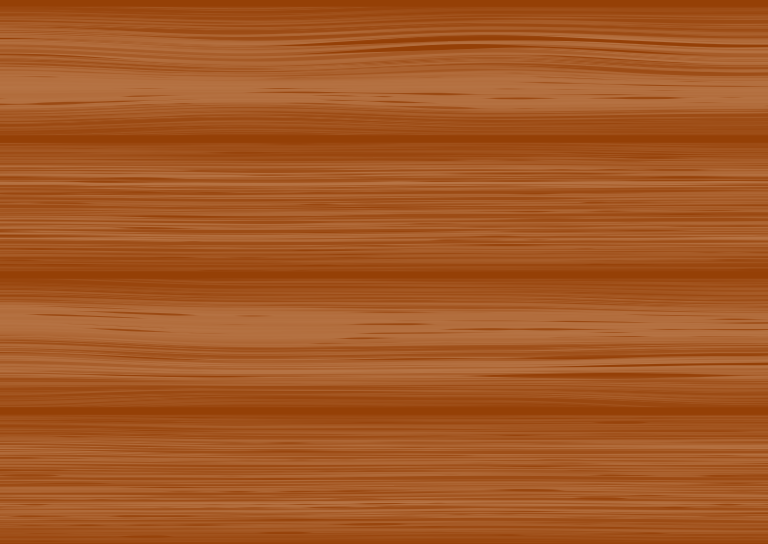
Give the GLSL for this texture, as a WebGL 2 fragment shader.

```glsl
#version 300 es
precision highp float;
// Four horizontal timber planks with tapered wood grain and dark grooves.

uniform vec2 u_resolution;
out vec4 fragColor;

const vec3 DARK_WOOD = vec3(0.585, 0.25, 0.025);
const vec3 LIGHT_WOOD = vec3(0.715, 0.455, 0.27);
const float PLANKS = 4.0;
const float PLANK_OFFSET = 0.022;   // first groove below the top edge, in planks
const float GROOVE_HALF = 0.027;    // half groove width, in planks
const float EDGE_SHADE = 0.42;
const float BASE_TONE = 0.30;       // 0 is light wood, 1 is dark wood
const float LINE_STRENGTH = 0.72;

float hash(vec2 p) {
    vec3 q = fract(p.xyx * vec3(0.1031, 0.1030, 0.0973));
    q += dot(q, q.yzx + 33.33);
    return fract((q.x + q.y) * q.z);
}

float noise(vec2 p) {
    vec2 i = floor(p), f = fract(p);
    f = f * f * (3.0 - 2.0 * f);
    return mix(mix(hash(i), hash(i + vec2(1, 0)), f.x),
               mix(hash(i + vec2(0, 1)), hash(i + vec2(1, 1)), f.x), f.y);
}

// Soft band around a centre
float band(float t, float centre, float halfWidth) {
    return 1.0 - smoothstep(0.6 * halfWidth, 1.5 * halfWidth, abs(t - centre));
}

// Tapered lines, box filtered over one pixel
float grain(vec2 p, float lines, float stretch, float threshold, float seed, float px) {
    float y = p.y * lines;
    float id = floor(y);
    float h = hash(vec2(id + 7.0, seed));
    float jitter = (hash(vec2(id + 31.0, seed + 5.0)) - 0.5) * 0.4;
    float f = fract(y) - 0.5 - jitter;
    float along = p.x * stretch * mix(0.6, 1.6, h) + h * 90.0;
    float n = mix(noise(vec2(along, seed * 3.7)), noise(vec2(along * 3.1, seed + 9.0)), 0.3);
    float w = 0.3 * smoothstep(threshold, 1.0, n);
    float pixel = lines * px;
    return (clamp(f + 0.5 * pixel, -w, w) - clamp(f - 0.5 * pixel, -w, w)) / pixel;
}

void main() {
    vec2 p = gl_FragCoord.xy / u_resolution.y;
    float px = PLANKS / u_resolution.y;
    float v = (1.0 - p.y) * PLANKS - PLANK_OFFSET;
    float row = floor(v);
    float t = fract(v);
    float edge = min(t, 1.0 - t);
    float seed = row * 17.0 + 40.0;
    bool coarse = mod(row, 2.0) < 0.5;
    if (row > 1.5) t = 1.0 - t;

    // Gentle waves bend the grain, more on the coarse planks
    float wave = noise(vec2(p.x * 2.2 + seed, t * 2.5)) - 0.5;
    vec2 g = vec2(p.x, t + wave * (coarse ? 0.10 : 0.03));

    // Pale bands and the zone of broad streaks
    float clearBand = coarse ? band(g.y, 0.64, 0.11) : 0.0;
    float streakBand = coarse ? band(g.y, 0.34, 0.09) : 0.0;
    float fineBands = coarse ? 0.0 : band(g.y, 0.28, 0.08) + band(g.y, 0.69, 0.08);
    float pale = max(max(clearBand, 0.8 * streakBand), 0.65 * fineBands);

    // Plank tone with long soft fibres
    float fibre = noise(vec2(g.x * 1.6, g.y * 26.0 + seed)) - 0.5;
    fibre += 0.6 * (noise(vec2(g.x * 5.0, g.y * 75.0 + seed)) - 0.5);
    float tone = BASE_TONE + EDGE_SHADE * (1.0 - smoothstep(0.0, 0.27, edge));
    tone += fibre * 0.24 * (1.0 - 0.7 * clearBand) - 0.25 * pale;
    tone = clamp(tone, 0.0, 1.0);

    // Fine grain in three densities
    float lines = 0.0;
    for (int i = 0; i < 3; i++) {
        float k = float(i);
        float layer = grain(g, 19.0 + 15.0 * k, 1.3 + 0.7 * k, 0.18, seed + 11.0 * k, px);
        lines = max(lines, layer * (1.0 - 0.12 * k));
    }
    lines *= 1.0 - 0.9 * clearBand - 0.45 * streakBand;
    tone = mix(tone, 0.95, lines * LINE_STRENGTH);

    // Broad blades and short flecks
    float blades = grain(g, 13.0, 1.5, 0.42, seed + 3.0, px) * streakBand;
    float flecks = grain(g, 33.0, 5.0, 0.55, seed + 6.0, px);
    flecks *= coarse ? 0.8 * clearBand : 0.8;
    tone = mix(tone, 1.0, max(blades, flecks));

    // Groove between planks
    float groove = 1.0 - smoothstep(GROOVE_HALF - 0.5 * px, GROOVE_HALF + 0.5 * px, edge);
    tone = mix(tone, 1.0, groove);

    fragColor = vec4(mix(LIGHT_WOOD, DARK_WOOD, tone), 1.0);
}
```
